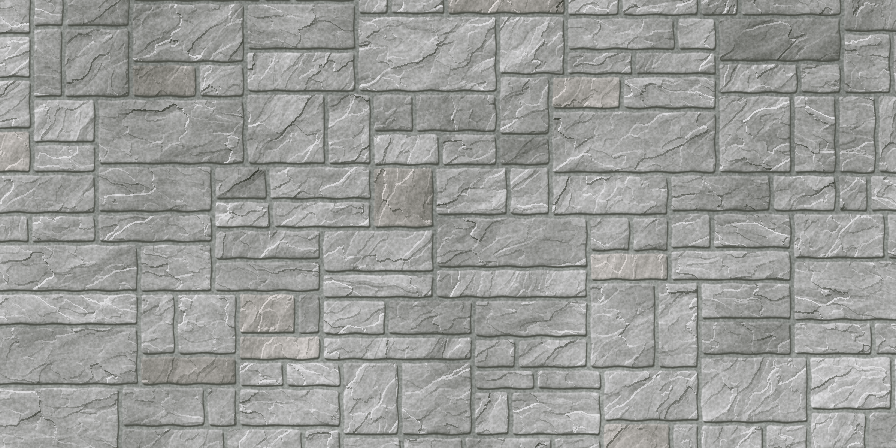
Give the GLSL for this texture, as a WebGL 1 fragment shader.

```glsl
precision highp float;
// Grey split-face ashlar wall: interlocking random rectangles with mortar joints.
// Each stone carries tilted, warped cellular plates, lit from the upper left;
// layered sines add weathering, and fine cellular pits add grain.
uniform vec2 u_resolution;

const vec2 CELL = vec2(0.26, 0.165);      // mean block size, canvas height = 1
const float JOINT = 0.0056;               // half width of a mortar joint
const vec2 TO_LIGHT = vec2(-0.5, 0.86);
const vec3 SHADOW = vec3(0.28, 0.29, 0.26);
const vec3 PALE = vec3(0.75, 0.75, 0.75);
const vec3 MORTAR = vec3(0.55, 0.565, 0.548);

vec2 hash2(vec2 p) {
  vec3 q = fract(p.xyx * vec3(0.1031, 0.1030, 0.0973));
  q += dot(q, q.yzx + 33.33);
  return fract((q.xx + q.yz) * q.zy);
}

// Layered, self-warped sines
vec2 waves(vec2 p) {
  vec2 sum = vec2(0.0);
  float amp = 0.5;
  for (int i = 0; i < 4; i++) {
    sum += amp * sin(p.yx + 1.5 * sum.yx + vec2(0.0, 1.7));
    p = mat2(1.2, 1.6, -1.6, 1.2) * p;
    amp *= 0.55;
  }
  return sum;
}

// Cellular noise: x = height of a tilted plate per cell, y = nearest distance
vec2 plates(vec2 p) {
  vec2 result = vec2(0.0, 8.0);
  for (int k = 0; k < 9; k++) {
    vec2 c = floor(p) + vec2(mod(float(k), 3.0), floor(float(k) / 3.0)) - 1.0;
    vec2 d = p - c - hash2(c);
    vec2 tilt = hash2(c + 71.3) - 0.5;
    float dist = length(d);
    if (dist < result.y) result = vec2(0.9 * dot(d, tilt) + 0.2 * tilt.x, dist);
  }
  return result;
}

// Cleft stone height, stretched along the stone's own grain direction
float relief(vec2 p, vec2 seed) {
  float angle = mix(-0.3, 1.2, seed.x);
  vec2 along = vec2(cos(angle), sin(angle));
  vec2 q = vec2(dot(p, along) * 7.5, dot(p, vec2(-along.y, along.x)) * 14.0) + seed * 37.0;
  q += 0.35 * waves(q * 1.8) + 0.09 * waves(q * 9.0);
  return plates(q).x + 0.4 * plates(q * 2.7).x + 0.05 * waves(q * 6.0).x;
}

// Interlocking grid: horizontal and vertical joints alternate at the vertices
float jitter(vec2 v) { return 0.62 * (hash2(v + 19.0).x - 0.5); }

vec4 blockBox(vec2 c) {
  float a = jitter(c);
  float b = jitter(c + vec2(1.0, 0.0));
  float d = jitter(c + vec2(1.0, 1.0));
  float e = jitter(c + vec2(0.0, 1.0));
  vec4 shift = mod(c.x + c.y, 2.0) < 0.5 ? vec4(e, a, b, d) : vec4(a, b, d, e);
  return (vec4(c, c + 1.0) + shift) * vec4(CELL, CELL);
}

vec2 boxSeed(vec4 box) { return hash2(floor((box.xy + box.zw) * 500.0)); }

// Box (left, bottom, right, top) of the stone around p, after random splits
vec4 findStone(vec2 p) {
  vec4 box = blockBox(floor(p / CELL));
  for (int k = 0; k < 9; k++) {
    vec2 offset = vec2(mod(float(k), 3.0), floor(float(k) / 3.0)) - 1.0;
    vec4 b = blockBox(floor(p / CELL) + offset);
    if (all(greaterThanEqual(p, b.xy)) && all(lessThan(p, b.zw))) box = b;
  }
  vec2 r = boxSeed(box);
  float tall = box.w - box.y;
  if (tall > 0.2 || (tall > 0.13 && r.x < 0.7)) {
    float y = mix(box.y, box.w, mix(0.32, 0.68, r.y));
    if (p.y < y) box.w = y; else box.y = y;
  }
  r = boxSeed(box + 3.0);
  if (box.z - box.x > 0.17 && r.x < 0.55) {
    float x = mix(box.x, box.z, mix(0.27, 0.73, r.y));
    if (p.x < x) box.z = x; else box.x = x;
  }
  return box;
}

float roundBox(vec2 p, vec2 extent, float radius) {
  vec2 d = abs(p) - extent + radius;
  return length(max(d, 0.0)) + min(max(d.x, d.y), 0.0) - radius;
}

void main() {
  vec2 p = gl_FragCoord.xy / u_resolution.y;
  float soft = 0.8 / u_resolution.y;
  vec4 box = findStone(p);
  vec2 seed = boxSeed(box + 7.0);
  vec2 local = p - 0.5 * (box.xy + box.zw) + 0.002 * waves(p * 75.0);
  vec2 extent = 0.5 * (box.zw - box.xy) - JOINT;
  float edge = roundBox(local, extent, 0.005);
  float shadowEdge = roundBox(local + 0.005 * TO_LIGHT, extent, 0.005);
  // Fine pits and broad weathering
  float grain = 0.12 * (plates(p * 115.0).y - 0.45) + 0.08 * (hash2(floor(p * 300.0)).x - 0.5);
  float weather = waves(p * 3.0 + 2.0).x + 0.6 * waves(p * 9.0).y;
  // Stone face: sharp ledges, broad slopes, worn rim, per-stone tone
  float height = relief(p, seed);
  float slope = mix(0.8, 1.8, seed.y) * (height - relief(p + 0.004 * TO_LIGHT, seed));
  float broad = height - relief(p + 0.016 * TO_LIGHT, seed);
  float shade = slope / (1.0 + 2.6 * abs(slope)) + 0.22 * broad / (1.0 + abs(broad));
  float rim = smoothstep(-0.007, 0.0, edge) * clamp((shadowEdge - edge) / 0.005, -1.0, 1.0);
  float tone = 0.755 + 0.26 * (seed.y - 0.5) + 0.13 * weather + 0.08 * waves(p * 28.0).y;
  tone += 1.75 * shade + 0.2 * rim + 1.6 * grain;
  vec3 stone = mix(SHADOW, PALE, clamp(tone, -0.1, 1.25));
  stone *= mix(vec3(1.0), vec3(0.98, 0.96, 0.94), step(0.9, seed.x));
  // Recessed mortar with a thin shadow under each stone
  vec3 joint = MORTAR + grain + 0.05 * weather;
  joint = mix(joint, SHADOW, 0.9 * (1.0 - smoothstep(-0.002, 0.002, shadowEdge)));
  gl_FragColor = vec4(mix(stone, joint, smoothstep(-soft, soft, edge)), 1.0);
}
```
